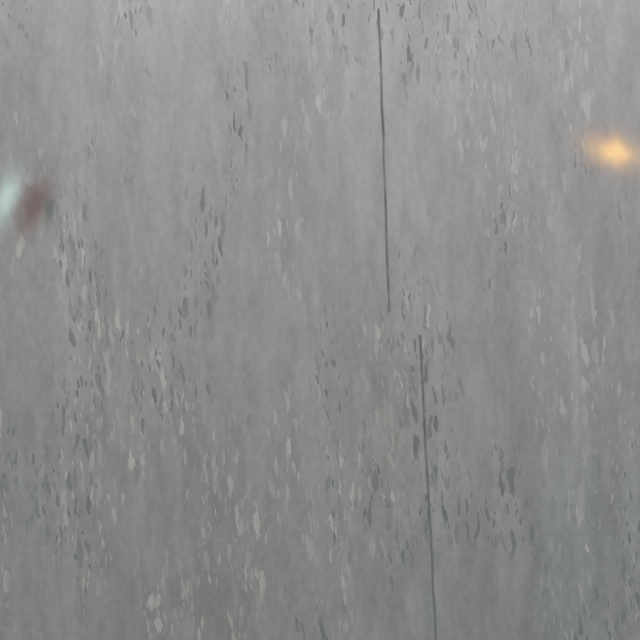
A three.js fragment shader for this texture:

```glsl
// Worn grey sheet flooring: a soft vertical light gradient carries stretched
// noise grain and chipped pale and dark flecks, which gather in loose columns.
// Two thin seams and two blurred reflections are laid on top.
varying vec2 vUv;

const vec3 SHADE_GREY = vec3(0.482, 0.491, 0.486);
const vec3 LIT_GREY = vec3(0.644, 0.636, 0.642);
const vec3 PALE_FLECK = vec3(0.69, 0.69, 0.665);
const vec3 DARK_FLECK = vec3(0.33, 0.35, 0.36);
const vec3 SEAM_GREY = vec3(0.36, 0.37, 0.37);
const vec3 WARM_TINT = vec3(0.014, 0.003, -0.014);

float hash(vec2 p) {
  vec3 q = fract(p.xyx * 0.1031);
  q += dot(q, q.yzx + 33.33);
  return fract((q.x + q.y) * q.z);
}

float noise(vec2 p) {
  vec2 cell = floor(p);
  vec2 f = fract(p);
  f = f * f * (3.0 - 2.0 * f);
  float low = mix(hash(cell), hash(cell + vec2(1.0, 0.0)), f.x);
  float high = mix(hash(cell + vec2(0.0, 1.0)), hash(cell + 1.0), f.x);
  return mix(low, high, f.y);
}

float fbm(vec2 p) {
  float sum = 0.0;
  float weight = 0.533;
  for (int i = 0; i < 4; i++) {
    sum += weight * noise(p);
    p = p * 2.03 + 17.3;
    weight *= 0.5;
  }
  return sum;
}

// Upright flecks: jittered slivers, one per cell, with edges eaten by chips.
float flecks(vec2 p, vec2 cells, float chance, float chips, float seed) {
  vec2 g = p * cells;
  vec2 home = floor(g);
  float cover = 0.0;
  for (int j = -1; j <= 1; j++) {
    for (int i = -1; i <= 1; i++) {
      vec2 key = home + vec2(float(i), float(j)) + seed;
      vec2 centre = key - seed + 0.2 + 0.6 * vec2(hash(key), hash(key + 41.7));
      vec2 d = g - centre;
      d.x += d.y * (hash(key + 73.1) - 0.4) * 0.8;
      vec2 size = vec2(0.20, 0.30) + vec2(0.25, 0.45) * hash(key + 12.9);
      float body = 1.0 - smoothstep(0.45, 0.85, length(d / size) + chips);
      float strength = 0.3 + 0.7 * hash(key + 88.3);
      cover = max(cover, body * strength * step(hash(key + 29.5), chance));
    }
  }
  return cover;
}

// Soft-edged line from a to b.
float seam(vec2 p, vec2 a, vec2 b, float halfWidth) {
  vec2 along = b - a;
  float t = clamp(dot(p - a, along) / dot(along, along), 0.0, 1.0);
  return 1.0 - smoothstep(0.0, halfWidth * 2.0, length(p - a - along * t));
}

// Blurred oval: 1 at the centre, fading out past its radii.
float glow(vec2 p, vec2 centre, vec2 radii, float lean) {
  vec2 d = p - centre;
  d.x -= d.y * lean;
  d /= radii;
  return exp(-dot(d, d));
}

void main() {
  vec2 uv = vUv;

  // Grain space leans slightly and is jostled at a small scale.
  vec2 p = uv + vec2(0.035 * uv.y, 0.0);
  vec2 tear = vec2(fbm(uv * vec2(75.0, 48.0)), fbm(uv * vec2(60.0, 40.0) + 9.1)) - 0.5;
  vec2 torn = p + tear * vec2(0.008, 0.020);

  // Base light, broad clouding and slight hue drift
  float cloud = fbm(uv * vec2(4.0, 3.0) + 5.3) - 0.5;
  float leftShade = 0.25 * (1.0 - smoothstep(0.0, 0.14, uv.x)) * uv.y;
  vec3 color = mix(SHADE_GREY, LIT_GREY, pow(uv.y, 1.35) - leftShade + 0.14 * cloud);
  color += WARM_TINT * (fbm(p * vec2(9.0, 3.0) + 31.0) - 0.5);

  // Vertical grain, from wide bands to fine fibres
  color += 0.050 * (fbm(p * vec2(19.0, 3.0) + 2.7) - 0.5);
  color += 0.070 * (fbm(torn * vec2(70.0, 15.0)) - 0.5);
  color += 0.028 * (noise(uv * vec2(190.0, 120.0)) - 0.5);

  // Flecks gather in narrow upright patches, leaving calm stretches between
  float paleZone = smoothstep(0.44, 0.66, fbm(p * vec2(15.0, 4.5) + 14.0));
  float darkZone = smoothstep(0.44, 0.66, fbm(p * vec2(15.0, 5.0) + 57.0));
  float chips = 1.5 * (fbm(torn * vec2(110.0, 50.0) + 6.0) - 0.42);
  float pale = max(flecks(torn, vec2(62.0, 19.0), 0.50, chips, 3.0),
                   0.8 * flecks(torn, vec2(110.0, 42.0), 0.40, chips, 130.0));
  float dark = max(flecks(torn, vec2(66.0, 22.0), 0.48, chips, 211.0),
                   0.9 * flecks(torn, vec2(115.0, 48.0), 0.42, chips, 317.0));
  color = mix(color, PALE_FLECK + 0.10 * (uv.y - 0.5), 0.62 * pale * paleZone);
  color = mix(color, DARK_FLECK + 0.08 * uv.y, 0.68 * dark * darkZone);

  // Seams, worn unevenly along their length
  vec2 bent = uv + vec2(0.0015 * (noise(uv * vec2(2.0, 24.0)) - 0.5), 0.0);
  float line = max(seam(bent, vec2(0.592, 0.985), vec2(0.608, 0.515), 0.0018),
                   seam(bent, vec2(0.656, 0.475), vec2(0.682, -0.01), 0.0018));
  color = mix(color, SEAM_GREY, line * (0.50 + 0.45 * noise(uv * vec2(8.0, 45.0))));

  // Reflections: a warm lamp at the right, a pale and russet pair at the left
  vec2 r = uv + tear * 0.012;
  color = mix(color, vec3(0.80, 0.64, 0.54), 0.60 * glow(r, vec2(0.957, 0.765), vec2(0.043, 0.032), -0.4));
  color = mix(color, vec3(1.0, 0.84, 0.62), 0.95 * glow(r, vec2(0.962, 0.762), vec2(0.031, 0.020), -0.4));
  color = mix(color, vec3(0.76, 0.85, 0.82), 0.85 * glow(r, vec2(0.012, 0.690), vec2(0.020, 0.040), 0.2));
  color = mix(color, vec3(0.43, 0.36, 0.35), 0.80 * glow(r, vec2(0.052, 0.678), vec2(0.022, 0.040), 0.35));
  color = mix(color, vec3(0.34, 0.38, 0.36), 0.55 * glow(r, vec2(0.077, 0.670), vec2(0.011, 0.022), 0.0));

  gl_FragColor = vec4(clamp(color, 0.0, 1.0), 1.0);
}
```
